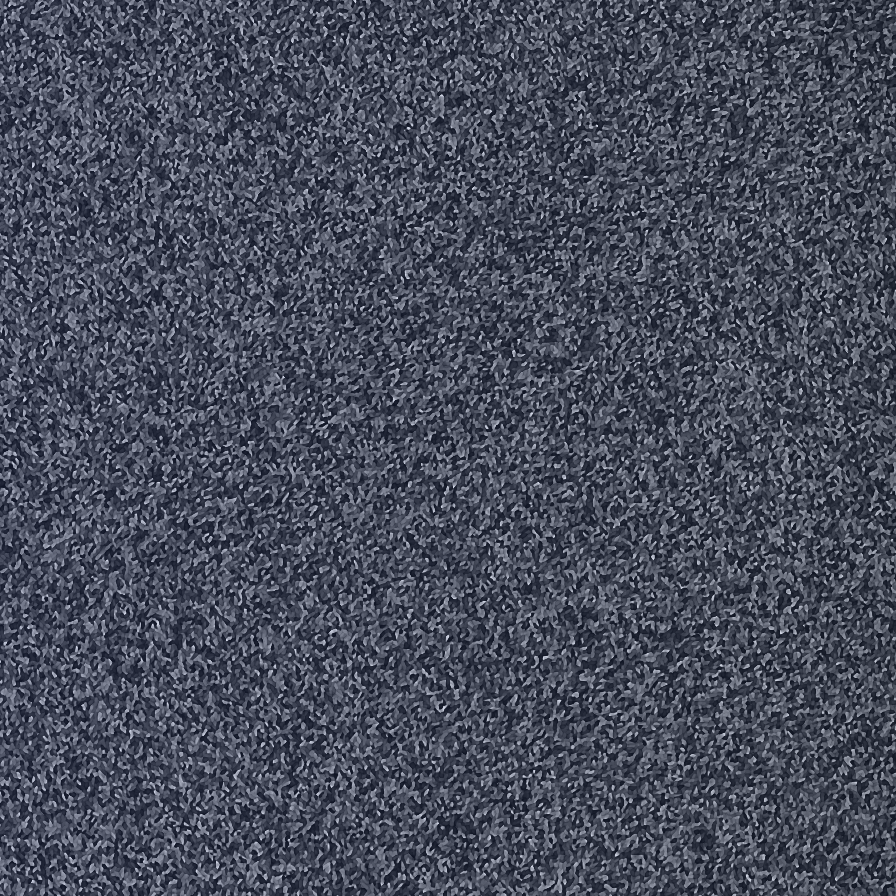
Reproduce this texture procedurally as a WebGL 2 fragment shader.

```glsl
#version 300 es
precision highp float;
// Dense blue-grey textile of short, randomly turned fibres.
// Stretched, softly blended cellular noise gives each fibre its own tone; the local
// mean is partly removed to keep the cloth even, and layered sines vary the light.
uniform vec2 u_resolution;
out vec4 fragColor;

vec3 hash3(vec2 cell) {
  vec3 h = fract(cell.xyx * vec3(0.1031, 0.1030, 0.0973));
  h += dot(h, h.yxz + 33.33);
  return fract((h.xxy + h.yzz) * h.zyx);
}

// Returns the fibre tone (x), the mean tone around it (y)
// and the squared distance to the nearest fibre (z).
vec3 fibres(vec2 p, float lean) {
  vec2 base = floor(p);
  vec2 toneSum = vec2(0.0), weightSum = vec2(0.0);
  float nearest = 9.0;
  for (int y = -1; y <= 1; y++) {
    for (int x = -1; x <= 1; x++) {
      vec2 cell = base + vec2(x, y);
      vec3 rnd = hash3(cell + 17.0);
      float tone = hash3(cell + 291.0).x;
      float angle = lean + 2.3 * (rnd.z - 0.5);
      vec2 along = vec2(cos(angle), sin(angle));
      vec2 d = p - cell - 0.1 - 0.8 * rnd.xy;
      // Shorter reach across the fibre than along it
      vec2 q = vec2(dot(d, along) / 1.45, dot(d, vec2(-along.y, along.x)) * 1.45);
      float dist = dot(q, q);
      vec2 weight = exp(-vec2(9.0 * dist, 2.5 * dot(d, d)));
      toneSum += weight * tone;
      weightSum += weight;
      nearest = min(nearest, dist);
    }
  }
  return vec3(toneSum / max(weightSum, vec2(1e-9)), nearest);
}

// Slow, uneven change of light
float drift(vec2 p) {
  return sin(p.x * 5.0 + 2.0 * sin(p.y * 3.0)) + 0.6 * sin(p.y * 11.0 - p.x * 7.0 + 1.3);
}

void main() {
  vec2 uv = gl_FragCoord.xy / min(u_resolution.x, u_resolution.y);

  // Fibres grow slightly finer towards the top
  vec2 p = uv * (0.97 + 0.05 * uv.y);
  vec3 f = fibres(p * 225.0, 1.3 + 0.25 * drift(uv));

  // Evened fibre tone, centred on zero, with darker gaps between fibres
  float tone = 5.7 * (f.x - 0.5 - 0.55 * (f.y - 0.5));
  tone += 0.05 - 0.5 * smoothstep(0.1, 0.5, f.z);
  tone += 0.03 * drift(uv) - 0.15 * smoothstep(0.85, 1.0, uv.x);
  tone = clamp(tone, -2.5, 2.6);

  // Mostly mid and dark tones with a few bright highlights
  float shade = 0.27 + 0.145 * tone + 0.025 * tone * tone;
  float blue = mix(0.09, 0.07, uv.x);
  fragColor = vec4(shade + vec3(0.0, 0.02, blue), 1.0);
}
```
